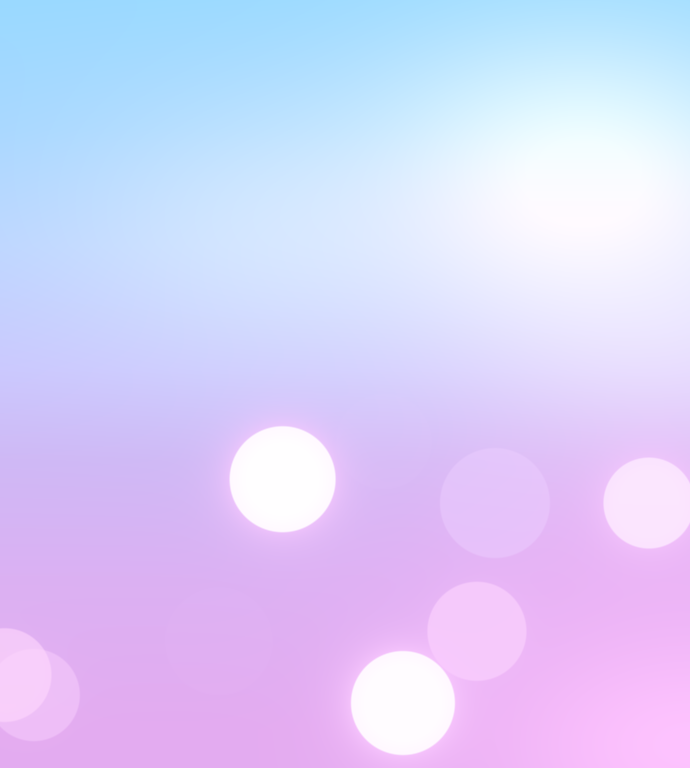
Give the GLSL for this background, as a Shadertoy shader.

```glsl
// Soft pastel sky fading from blue through lavender to pink, with a white bloom
// at the upper right and translucent bokeh discs floating in the lower half.
// Vertical colour ramp + elliptical gaussian glows + a loop of haloed discs.

const int DISC_COUNT = 9;

// Disc geometry: centre x, centre y, radius, opacity (in canvas heights)
const vec4 DISCS[DISC_COUNT] = vec4[DISC_COUNT](
    vec4(0.500, 0.425, 0.062, 0.05),
    vec4(0.285, 0.165, 0.070, 0.05),
    vec4(0.044, 0.095, 0.060, 0.52),
    vec4(0.006, 0.121, 0.061, 0.62),
    vec4(0.368, 0.376, 0.069, 1.00),
    vec4(0.6445, 0.345, 0.0716, 0.48),
    vec4(0.845, 0.345, 0.0592, 0.88),
    vec4(0.621, 0.178, 0.0645, 0.78),
    vec4(0.5247, 0.0846, 0.0677, 1.00));

// Disc look: fill colour, halo strength
const vec4 LOOKS[DISC_COUNT] = vec4[DISC_COUNT](
    vec4(0.93, 0.83, 1.00, 0.00),
    vec4(0.95, 0.78, 1.00, 0.00),
    vec4(0.97, 0.81, 0.99, 0.03),
    vec4(1.00, 0.85, 0.99, 0.05),
    vec4(1.00, 0.995, 1.00, 0.62),
    vec4(0.92, 0.81, 1.00, 0.03),
    vec4(0.99, 0.92, 1.00, 0.45),
    vec4(0.975, 0.81, 0.99, 0.14),
    vec4(1.00, 0.99, 1.00, 0.72));

// Elliptical gaussian falloff, 1 at the centre
float glow(vec2 p, vec2 centre, vec2 spread) {
    vec2 q = (p - centre) / spread;
    return exp(-0.5 * dot(q, q));
}

// Blend towards the next colour between two heights
vec3 rampTo(vec3 colour, vec3 next, float y, float start, float end) {
    return mix(colour, next, clamp((y - start) / (end - start), 0.0, 1.0));
}

vec3 skyRamp(float y) {
    vec3 colour = vec3(0.89, 0.67, 0.94);
    colour = rampTo(colour, vec3(0.86, 0.69, 0.95), y, 0.05, 0.24);
    colour = rampTo(colour, vec3(0.81, 0.72, 0.96), y, 0.24, 0.40);
    colour = rampTo(colour, vec3(0.79, 0.78, 0.995), y, 0.40, 0.52);
    colour = rampTo(colour, vec3(0.73, 0.83, 1.00), y, 0.52, 0.68);
    colour = rampTo(colour, vec3(0.65, 0.84, 1.00), y, 0.68, 0.83);
    return rampTo(colour, vec3(0.60, 0.85, 1.00), y, 0.83, 1.00);
}

vec3 background(vec2 p) {
    vec3 colour = skyRamp(p.y);
    // Pink warmth growing to the lower right
    float warmth = smoothstep(0.25, 0.90, p.x) * (1.0 - smoothstep(0.25, 0.65, p.y));
    colour = mix(colour, vec3(0.94, 0.70, 0.965), 0.65 * warmth);
    colour = mix(colour, vec3(1.00, 0.77, 1.00), 0.9 * glow(p, vec2(0.90, 0.03), vec2(0.17, 0.10)));
    // Pale haze at the left, then the main bloom
    colour = mix(colour, vec3(0.92, 0.97, 1.00), 0.48 * glow(p, vec2(0.36, 0.70), vec2(0.20, 0.13)));
    colour = mix(colour, vec3(0.97, 0.92, 1.00), 0.55 * glow(p, vec2(0.88, 0.58), vec2(0.20, 0.12)));
    float bloom = glow(p, vec2(0.76, 0.76), vec2(0.19, 0.135));
    vec3 bloomColour = mix(vec3(1.0, 0.98, 1.0), vec3(0.93, 1.0, 1.0), smoothstep(0.70, 0.88, p.y));
    return mix(colour, bloomColour, min(1.0, 1.08 * bloom));
}

// Pink light outside the rim, then a filled disc with a slightly tinted rim
vec3 addDisc(vec3 base, vec2 p, vec4 disc, vec4 look, float edge) {
    float dist = length(p - disc.xy);
    float outside = max(dist - disc.z, 0.0);
    vec3 haloColour = vec3(0.98, 0.79, 1.00);
    base = mix(base, haloColour, look.a * exp(-outside / 0.022));
    float rim = smoothstep(0.65, 1.0, dist / disc.z);
    vec3 fill = mix(look.rgb, haloColour, 0.09 * rim);
    float cover = 1.0 - smoothstep(-edge, edge, dist - disc.z);
    return mix(base, fill, disc.w * cover);
}

void mainImage(out vec4 fragColor, in vec2 fragCoord) {
    vec2 p = fragCoord / iResolution.y;
    float edge = max(0.0015, 1.0 / iResolution.y);
    vec3 colour = background(p);
    for (int i = 0; i < DISC_COUNT; i++) {
        colour = addDisc(colour, p, DISCS[i], LOOKS[i], edge);
    }
    fragColor = vec4(colour, 1.0);
}
```
